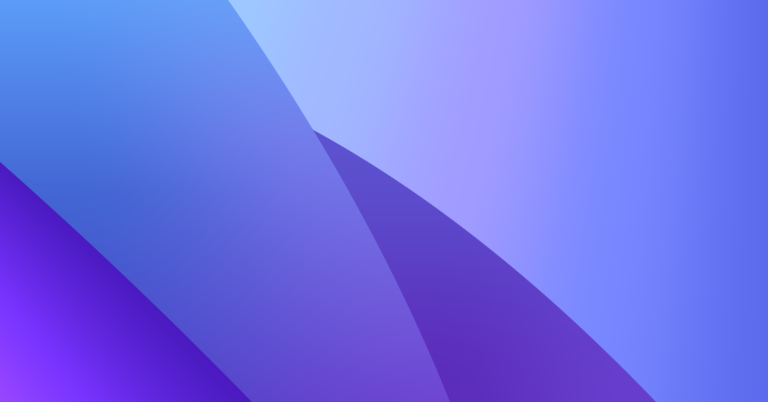
A Shadertoy shader for this background:

```glsl
// Antialiased coverage of the region where field > 0
float cover(float field) {
    return clamp(0.5 + field / max(fwidth(field), 1e-5), 0.0, 1.0);
}

// Three colours blended smoothly, with the middle one at position m
vec3 ramp(vec3 low, vec3 middle, vec3 high, float m, float t) {
    vec3 c = mix(low, middle, clamp(t / m, 0.0, 1.0));
    return mix(c, high, clamp((t - m) / (1.0 - m), 0.0, 1.0));
}

// Pale blue through lilac to deep periwinkle, in slightly tilted bands
vec3 skyColor(vec2 uv) {
    float s = uv.x + 0.3 * (1.0 - uv.y) * (1.0 - uv.x);
    vec3 c = mix(vec3(0.62, 0.78, 1.0), vec3(0.63, 0.72, 1.0), smoothstep(0.31, 0.48, s));
    c = mix(c, vec3(0.63, 0.61, 1.0), smoothstep(0.46, 0.67, s));
    c = mix(c, vec3(0.47, 0.53, 1.0), smoothstep(0.65, 0.85, s));
    return mix(c, vec3(0.36, 0.42, 0.93), smoothstep(0.83, 1.01, s));
}

// Violet wedge, darkest at its lower left
vec3 wedgeColor(vec2 uv) {
    vec3 base = mix(vec3(0.36, 0.17, 0.73), vec3(0.40, 0.24, 0.80),
                    smoothstep(0.56, 0.82, uv.x));
    return mix(base, vec3(0.36, 0.32, 0.81), smoothstep(0.0, 0.68, uv.y));
}

// Blue panel, warmer towards its right edge
vec3 panelColor(vec2 uv, float rightEdge) {
    vec3 left = ramp(vec3(0.30, 0.26, 0.78), vec3(0.26, 0.40, 0.83),
                     vec3(0.36, 0.61, 0.97), 0.52, uv.y);
    vec3 right = ramp(vec3(0.43, 0.27, 0.82), vec3(0.45, 0.49, 0.92),
                      vec3(0.40, 0.62, 0.97), 0.66, uv.y);
    return mix(left, right, smoothstep(0.2, 1.0, uv.x / rightEdge));
}

// Purple corner, glowing from the lower left
vec3 cornerColor(float depth, float across) {
    float glow = depth / 0.597 * (1.0 - 0.5 * across);
    return ramp(vec3(0.29, 0.10, 0.75), vec3(0.47, 0.20, 1.0),
                vec3(0.60, 0.28, 1.0), 0.55, glow);
}

void mainImage(out vec4 fragColor, in vec2 fragCoord) {
    vec2 uv = fragCoord / iResolution.xy;
    float drop = 1.0 - uv.y;

    // Curved boundaries of the three overlapping sheets
    float panelEdge = 0.297 + 0.368 * drop - 0.079 * drop * drop;
    float along = (uv.x - 0.4076) / 0.4466;
    float wedgeEdge = 0.677 - 0.465 * along - 0.212 * along * along;
    float across = uv.x / 0.328;
    float cornerEdge = 0.597 - 0.552 * across - 0.045 * across * across;

    // Layers from back to front
    vec3 color = skyColor(uv);
    color = mix(color, wedgeColor(uv), cover(wedgeEdge - uv.y));
    color = mix(color, panelColor(uv, panelEdge), cover(panelEdge - uv.x));
    color = mix(color, cornerColor(cornerEdge - uv.y, across), cover(cornerEdge - uv.y));

    fragColor = vec4(color, 1.0);
}
```
